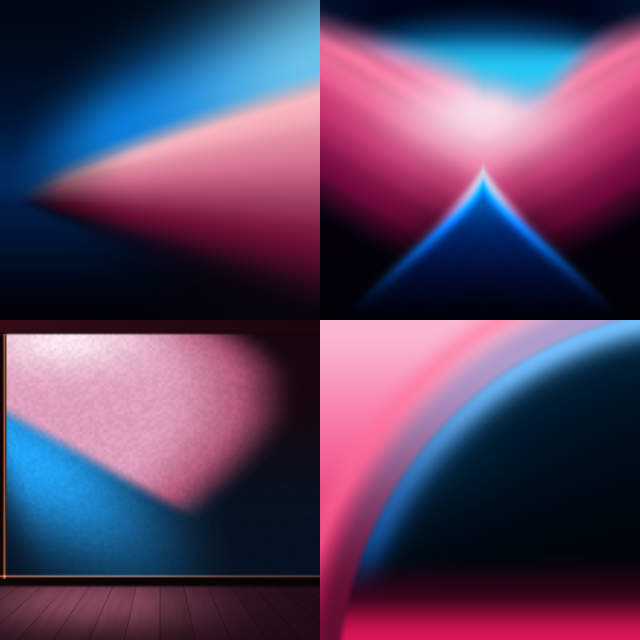
A Shadertoy shader for this background:

```glsl
// Four abstract light studies in a two by two grid: a pink fan, a glowing
// peak, a lit wall above a plank floor, and a rimmed arc. Each panel blends
// soft gradients around curved boundaries in its own 0..1 coordinates.

float hash(vec2 p) {
    return fract(sin(dot(p, vec2(127.1, 311.7))) * 43758.5);
}

float noise(vec2 p) {
    vec2 i = floor(p), f = fract(p);
    f = f * f * (3.0 - 2.0 * f);
    return mix(mix(hash(i), hash(i + vec2(1, 0)), f.x),
               mix(hash(i + vec2(0, 1)), hash(i + vec2(1, 1)), f.x), f.y);
}

float bell(float d, float width) {
    return exp(-d * d / (width * width));
}

// Four evenly spaced colours along t
vec3 ramp(vec3 a, vec3 b, vec3 c, vec3 d, float t) {
    vec3 col = mix(a, b, smoothstep(0.0, 0.36, t));
    col = mix(col, c, smoothstep(0.26, 0.72, t));
    return mix(col, d, smoothstep(0.6, 1.0, t));
}

vec3 pinkFan(vec2 p) {
    float upper = 0.38 + 0.36 * pow(max(p.x - 0.06, 0.0) / 0.94, 0.8);
    float lower = 0.36 - 0.38 * (p.x - 0.08);
    float t = (p.y - lower) / max(upper - lower, 0.04);
    float d = p.y - upper;

    // Blue light above the fan, widening to the right
    vec3 night = mix(vec3(0.0, 0.11, 0.26), vec3(0.0, 0.03, 0.08), smoothstep(0.35, 1.0, p.y));
    vec3 beam = mix(vec3(0.0, 0.16, 0.36), vec3(0.04, 0.49, 0.85), smoothstep(0.0, 0.4, p.x));
    beam = mix(beam, vec3(0.42, 0.76, 0.92), smoothstep(0.35, 1.0, p.x));
    vec3 sky = mix(night, beam, bell(d - 0.06, 0.11 + 0.2 * p.x));

    // Navy floor below the fan
    vec3 deep = mix(vec3(0.0, 0.01, 0.04), vec3(0.0, 0.11, 0.27), smoothstep(0.0, 0.4, p.y));
    deep = mix(deep, vec3(0.01, 0.015, 0.05), smoothstep(0.2, 0.75, p.x));

    vec3 fan = ramp(vec3(0.09, 0.02, 0.09), vec3(0.42, 0.05, 0.2),
                    vec3(0.84, 0.44, 0.57), vec3(0.96, 0.72, 0.74), t);
    fan *= 0.4 + 0.6 * smoothstep(0.05, 0.45, p.x);
    fan *= 0.97 + 0.06 * noise(vec2(t * 14.0, 2.0));
    vec3 col = mix(deep, fan, smoothstep(-0.2, 0.25, t) * smoothstep(0.02, 0.22, p.x));
    return mix(col, sky, smoothstep(-0.045, 0.05, d));
}

vec3 glowingPeak(vec2 p) {
    float dx = abs(p.x - 0.51);
    float v = p.y - 0.6 * dx;

    // Magenta V with a pale heart
    vec3 col = ramp(vec3(0.015, 0.005, 0.05), vec3(0.45, 0.03, 0.23),
                    vec3(0.8, 0.2, 0.45), vec3(0.96, 0.45, 0.62), v * 1.8);
    col *= 0.93 + 0.14 * noise(vec2(v * 26.0, 4.0));
    col = mix(col, vec3(0.97, 0.86, 0.92), bell(dx, 0.25) * bell(p.y - 0.65, 0.15));

    // Cyan light under a dark ceiling
    vec3 sky = mix(vec3(0.14, 0.78, 0.96), vec3(0.03, 0.36, 0.6), smoothstep(0.78, 0.92, p.y));
    sky = mix(sky, vec3(0.0, 0.02, 0.1), smoothstep(0.84, 1.0, p.y + 0.35 * dx * dx));
    sky = mix(sky, vec3(0.01, 0.08, 0.2), 0.7 * smoothstep(0.25, 0.52, dx));
    float skyEdge = 0.73 + 0.32 * dx - 0.1 * bell(p.x - 0.68, 0.13);
    col = mix(col, sky, smoothstep(-0.05, 0.1, p.y - skyEdge));

    // Peak with a bright ridge and dark haze outside
    float h = p.y - (0.45 - 0.9 * dx - 0.035 * (1.0 - exp(-dx * 25.0)));
    col *= 1.0 - 0.6 * exp(-max(h, 0.0) / 0.09) * smoothstep(0.02, 0.2, dx);
    vec3 blue = ramp(vec3(0.0, 0.005, 0.04), vec3(0.0, 0.04, 0.18),
                     vec3(0.0, 0.15, 0.43), vec3(0.0, 0.42, 0.8), p.y * 2.3);
    blue *= 0.92 + 0.16 * noise(vec2(h * 35.0, 8.0));
    col = mix(col, blue, smoothstep(0.015, -0.025, h));
    float fade = 1.0 - smoothstep(0.05, 0.43, dx);
    col += vec3(0.03, 0.36, 0.65) * bell(h + 0.015, 0.03) * fade;
    return mix(col, vec3(0.78, 0.85, 0.87), bell(h - 0.01, 0.025) * bell(dx, 0.09) * 0.8);
}

vec3 litWall(vec2 p) {
    // Blue glow on the left over a dark slate wall
    vec3 col = mix(vec3(0.025, 0.07, 0.13), vec3(0.09, 0.025, 0.06), smoothstep(0.35, 0.8, p.y));
    float glow = bell(p.y - 0.62 + 0.55 * p.x, 0.24) * (1.0 - smoothstep(0.1, 0.75, p.x));
    col = mix(col, vec3(0.13, 0.64, 0.97), glow * smoothstep(-0.08, 0.12, p.x + 0.3 * (p.y - 0.4)));

    // Pink pool of light
    float right = 0.84 - 1.5 * pow(max(0.72 - p.y, 0.0), 1.5) - 5.0 * pow(max(p.y - 0.8, 0.0), 2.0);
    float line = p.y - 0.72 + 0.56 * p.x;
    float pool = smoothstep(-0.03, 0.035, line) * smoothstep(0.1, -0.12, p.x - right);
    vec3 pink = mix(vec3(0.68, 0.31, 0.44), vec3(0.87, 0.62, 0.74), smoothstep(0.02, 0.35, right - p.x));
    pink = mix(pink, vec3(0.98, 0.9, 0.94), bell(p.x - 0.2, 0.23) * bell(p.y - 0.94, 0.1));
    col = mix(col, pink, pool) * (0.96 + 0.08 * noise(p * 110.0));

    // Frame with thin gilt lines
    float inside = smoothstep(0.017, 0.023, p.x) * smoothstep(0.194, 0.2, p.y) * smoothstep(0.962, 0.95, p.y);
    vec3 frame = mix(vec3(0.05, 0.02, 0.025), vec3(0.2, 0.045, 0.09), smoothstep(0.94, 0.97, p.y));
    frame *= 1.0 - 0.5 * p.x;
    col = mix(frame, col, inside);
    float gilt = bell(p.x - 0.014, 0.004) * step(0.19, p.y) * step(p.y, 0.955);
    gilt += bell(p.y - 0.199, 0.004) * (1.0 - 0.5 * p.x);
    col += vec3(0.55, 0.32, 0.2) * gilt;

    // Planks converging toward a point above the floor
    float plank = (p.x - 0.5) / (0.5 - p.y) * 4.5;
    float seam = abs(fract(plank) - 0.5);
    vec3 wood = mix(vec3(0.13, 0.045, 0.08), vec3(0.56, 0.3, 0.39), bell(p.x - 0.28, 0.35) * bell(p.y - 0.12, 0.1));
    wood *= 0.88 + 0.14 * hash(vec2(floor(plank), 3.0)) + 0.08 * noise(vec2(plank * 9.0, p.y * 20.0));
    wood *= 1.0 - 0.25 * smoothstep(0.46, 0.5, seam);
    return mix(col, wood, smoothstep(0.175, 0.16, p.y));
}

vec3 rimmedArc(vec2 p) {
    float d = length(p - vec2(1.25, -0.15)) - 1.19;

    // Pink field, a bright streak and a mauve shadow beside the arc
    vec3 outer = ramp(vec3(0.7, 0.05, 0.27), vec3(0.87, 0.19, 0.43),
                      vec3(0.97, 0.46, 0.64), vec3(0.98, 0.72, 0.83), p.y);
    outer = mix(outer, vec3(1.0, 0.43, 0.6), 0.5 * bell(d - 0.15, 0.04));
    vec3 mauve = mix(vec3(0.36, 0.05, 0.19), vec3(0.66, 0.6, 0.8), smoothstep(0.1, 0.9, p.y));
    outer = mix(outer, mauve, 0.92 * smoothstep(0.14, 0.04, d));

    // Dark disc with a blue rim and a magenta base
    vec3 disc = mix(vec3(0.0, 0.015, 0.04), vec3(0.0, 0.18, 0.31), exp(min(d, 0.0) / 0.25) * smoothstep(0.1, 0.6, p.y));
    vec3 rim = mix(vec3(0.05, 0.27, 0.55), vec3(0.45, 0.74, 0.98), smoothstep(0.2, 0.95, p.y));
    disc = mix(disc, rim, bell(d + 0.015, 0.06) * smoothstep(0.08, 0.35, p.y));
    vec3 base = mix(vec3(0.85, 0.08, 0.33), vec3(0.3, 0.01, 0.13), smoothstep(0.0, 0.15, p.y));
    disc = mix(disc, base, smoothstep(0.28, 0.06, p.y));
    return mix(disc, outer, smoothstep(-0.012, 0.018, d));
}

void mainImage(out vec4 fragColor, in vec2 fragCoord) {
    vec2 grid = fragCoord / iResolution.xy * 2.0;
    vec2 p = fract(grid);
    bool rightHalf = grid.x >= 1.0;
    vec3 col;
    if (grid.y >= 1.0) col = rightHalf ? glowingPeak(p) : pinkFan(p);
    else col = rightHalf ? rimmedArc(p) : litWall(p);
    fragColor = vec4(clamp(col, 0.0, 1.0), 1.0);
}
```
